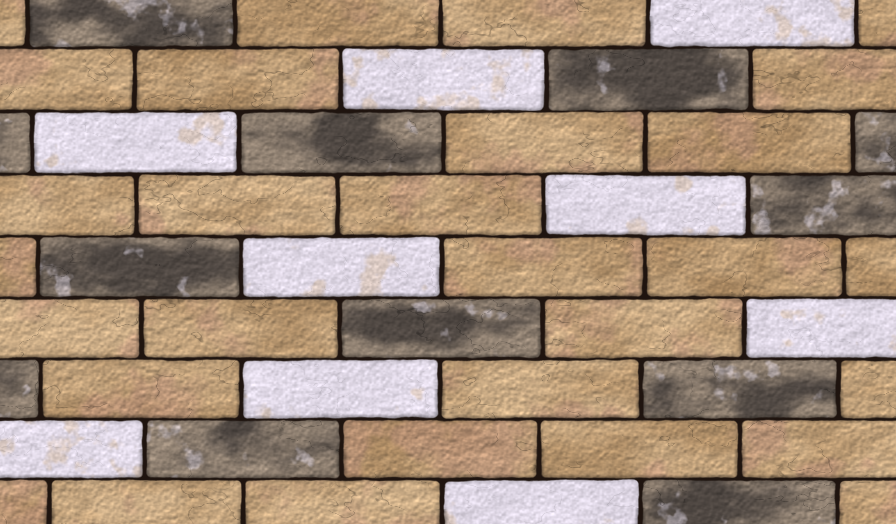
Give the GLSL for this texture, as a WebGL 2 fragment shader.

```glsl
#version 300 es
precision highp float;
// Wall of rough tan, whitewashed and sooty bricks in running bond with thin dark joints.

uniform vec2 u_resolution;
out vec4 fragColor;

const vec3 JOINT = vec3(0.12, 0.08, 0.06);
const vec3 TAN_DEEP = vec3(0.65, 0.52, 0.37);
const vec3 TAN_PALE = vec3(0.80, 0.68, 0.53);
const vec3 ROSE = vec3(0.72, 0.56, 0.47);
const vec3 WHITEWASH = vec3(0.88, 0.85, 0.905);
const vec3 SOOT = vec3(0.31, 0.28, 0.26);
const vec3 ASH = vec3(0.57, 0.51, 0.45);

const float COURSE_HEIGHT = 0.1176;
const float FIRST_JOINT = 0.0911;

// Column of the white and of the sooty brick in each course, from the top
const int WHITE_COLUMN[9] = int[9](1, 0, -2, 1, -1, 2, -1, -2, 0);
const int SOOTY_COLUMN[9] = int[9](-2, 1, -1, 2, -2, 0, 1, -1, 1);

float hash(vec2 p) {
    vec3 a = fract(p.xyx * 0.1031);
    a += dot(a, a.yzx + 33.33);
    return fract((a.x + a.y) * a.z);
}

float noise(vec2 p) {
    vec2 i = floor(p), f = fract(p);
    f = f * f * (3.0 - 2.0 * f);
    return mix(mix(hash(i), hash(i + vec2(1, 0)), f.x),
               mix(hash(i + vec2(0, 1)), hash(i + vec2(1, 1)), f.x), f.y);
}

float fbm(vec2 p) {
    float sum = 0.0, amplitude = 0.533;
    for (int i = 0; i < 4; i++) {
        sum += amplitude * noise(p);
        p = mat2(1.6, 1.2, -1.2, 1.6) * p + 17.3;
        amplitude *= 0.5;
    }
    return sum;
}

float roundedBox(vec2 p, vec2 halfSize, float radius) {
    vec2 q = abs(p) - halfSize + radius;
    return length(max(q, 0.0)) + min(max(q.x, q.y), 0.0) - radius;
}

// Height of the hand-moulded clay face
float relief(vec2 p) {
    return fbm(p * vec2(26.0, 42.0)) + 0.35 * noise(p * 150.0);
}

// Thin broken creases along the middle level of a noise field
float creases(vec2 p) {
    float level = abs(fbm(p * vec2(13.0, 22.0)) - 0.5);
    return (1.0 - smoothstep(0.0, 0.016, level)) * smoothstep(0.48, 0.65, noise(p * 16.0 + 9.0));
}

// Sideways shift of the joint left of a brick, as a share of its length
float jointShift(vec2 brick) {
    return 0.024 * hash(brick + 41.0);
}

bool isSooty(int course, int column) {
    int sooty = SOOTY_COLUMN[course];
    bool outer = column == -3 || column == sooty + 3;
    return column == sooty || (course % 4 == 2 && outer);
}

vec3 tanFace(vec2 p, float tone) {
    float cloud = smoothstep(0.28, 0.72, fbm(p * vec2(9.0, 14.0)));
    vec3 color = mix(TAN_DEEP, TAN_PALE, clamp(0.25 + 0.55 * cloud + 0.5 * (tone - 0.5), 0.0, 1.0));
    return mix(color, ROSE, 0.6 * smoothstep(0.52, 0.72, fbm(p * 11.0 + 5.0)));
}

vec3 sootyFace(vec2 p, vec2 local, float tone) {
    float smoke = fbm(p * vec2(10.0, 17.0) + 3.0) + 0.22 * (1.0 - dot(local, local)) + 0.2 * (tone - 0.5);
    vec3 color = mix(ASH, SOOT, smoothstep(0.36, 0.78, smoke));
    return mix(color, WHITEWASH, 0.45 * smoothstep(0.66, 0.78, fbm(p * 22.0 + 8.0)));
}

vec3 whiteFace(vec2 p) {
    vec3 color = WHITEWASH * (0.96 + 0.08 * fbm(p * 12.0));
    return mix(color, TAN_PALE, 0.4 * smoothstep(0.62, 0.76, fbm(p * 20.0 + 2.0)));
}

void main() {
    // Canvas heights, measured from the top centre
    vec2 p = vec2(gl_FragCoord.x - 0.5 * u_resolution.x, u_resolution.y - gl_FragCoord.y) / u_resolution.y;
    float pixel = 1.0 / u_resolution.y;

    // Courses get slightly lower and bricks shorter towards the bottom
    float level = (p.y - FIRST_JOINT) / COURSE_HEIGHT;
    level -= 0.005 * level * (7.0 - level);
    float course = clamp(floor(level) + 1.0, 0.0, 8.0);
    float brickLength = 0.3956 - 0.00244 * course;

    // Running bond with uneven upright joints
    float along = (p.x + 0.017) / brickLength + 0.5 * mod(course, 2.0);
    float column = floor(along);
    if (along - column < jointShift(vec2(column, course))) column -= 1.0;
    vec2 brick = vec2(column, course);
    float left = column + jointShift(brick);
    float right = column + 1.0 + jointShift(brick + vec2(1, 0));
    float tone = hash(brick + 7.0);

    // Outline of the brick, with worn edges
    vec2 size = vec2((right - left) * brickLength, COURSE_HEIGHT);
    vec2 q = vec2((along - 0.5 * (left + right)) * brickLength, (level - course + 0.5) * COURSE_HEIGHT);
    q.y += q.x * 0.012 * (hash(brick + 23.0) - 0.5);
    float edge = roundedBox(q, 0.5 * size - vec2(0.0042, 0.0026), 0.009);
    edge += 0.005 * (fbm(p * 38.0 + brick * 5.0) - 0.48);

    // Clay, whitewash or soot
    vec2 grain = p + brick * 3.7 + 20.0;
    int row = int(course), place = int(column);
    bool white = place == WHITE_COLUMN[row];
    vec3 color = tanFace(grain, tone);
    if (white) color = whiteFace(grain);
    else if (isSooty(row, place)) color = sootyFace(grain, 2.0 * q / size, tone);

    // Light from above on the rough face, creases and rounded rims
    float slope = relief(grain + vec2(0.0015, 0.003)) - relief(grain);
    color *= 1.0 + slope * (white ? 0.4 : 0.8);
    color *= 1.0 - creases(grain) * (white ? 0.07 : 0.2);
    color *= 0.95 + 0.1 * noise(grain * 230.0);
    float rim = 1.0 - smoothstep(0.0, 0.009, -edge);
    color *= 1.0 - rim * (q.y > 0.0 ? 0.3 : 0.12);

    float coverage = 1.0 - smoothstep(-pixel, pixel, edge);
    fragColor = vec4(mix(JOINT, color, coverage), 1.0);
}
```
